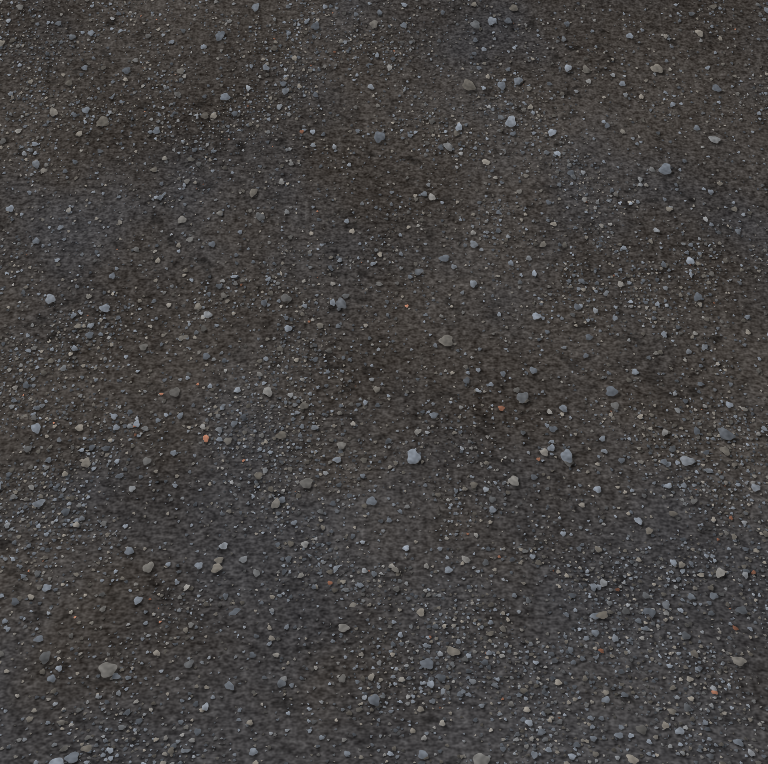
A Shadertoy shader for this texture:

```glsl
#define SOIL_COLOR vec3(0.258, 0.240, 0.226)
#define DAMP_COLOR vec3(0.256, 0.252, 0.258)
#define COOL_TINT vec3(0.95, 1.0, 1.07)
#define WARM_TINT vec3(1.04, 1.0, 0.94)
#define RUST_TINT vec3(1.35, 0.94, 0.76)
#define LIGHT_DIR vec2(-0.5, 0.86)
#define GRIT_FREQ 122.0
#define LAYERS 5
#define PERSPECTIVE 0.7
#define EDGE_PIXELS 0.8
#define GRAIN 0.12

vec3 hash3(vec2 p) {
    vec3 q = fract(p.xyx * vec3(0.1031, 0.1030, 0.0973));
    q += dot(q, q.yxz + 33.33);
    return fract((q.xxy + q.yzz) * q.zyx);
}

vec2 gradient(vec2 cell) {
    float angle = 6.2832 * hash3(cell).x;
    return vec2(cos(angle), sin(angle));
}

float gradientNoise(vec2 p) {
    vec2 i = floor(p), f = fract(p);
    vec2 u = f * f * f * (f * (f * 6.0 - 15.0) + 10.0);
    vec2 e = vec2(1.0, 0.0);
    float low = mix(dot(gradient(i), f), dot(gradient(i + e), f - e), u.x);
    float high = mix(dot(gradient(i + e.yx), f - e.yx),
                     dot(gradient(i + e.xx), f - e.xx), u.x);
    return mix(low, high, u.y);
}

float fbm(vec2 p) {
    float sum = 0.0, amp = 1.0;
    for (int i = 0; i < 4; i++) {
        sum += amp * gradientNoise(p);
        p = mat2(1.6, 1.2, -1.2, 1.6) * p + 7.3;
        amp *= 0.55;
    }
    return sum;
}

// Signed distance to a lumpy, roughly angular pebble
float pebble(vec2 q, float radius, vec3 rnd) {
    float turn = 6.2832 * rnd.x, c = cos(turn), s = sin(turn);
    q = mat2(c, s, -s, c) * q;
    q.y *= 1.0 + 0.5 * rnd.y;
    float a = atan(q.y, q.x);
    float lumps = 0.11 * sin(3.0 * a + 9.0 * rnd.z) + 0.06 * sin(5.0 * a + 20.0 * rnd.y);
    return length(q) - radius * (1.0 + lumps);
}

// Draws one size of stone over the ground colour
vec3 addStones(vec3 color, vec2 ground, float freq, float level, float cluster, float edge) {
    vec2 p = ground * freq, home = floor(p);
    float blur = edge * freq;
    float density = mix(0.46, 0.06, pow(level, 0.7)) * mix(cluster, 1.0, 0.6 * level);
    float mottle = 0.2 * gradientNoise(ground * 150.0) + 0.15 * gradientNoise(ground * 70.0);
    float shadow = 0.0, cover = 0.0;
    vec3 stone = color;
    for (int j = -1; j <= 1; j++)
    for (int i = -1; i <= 1; i++) {
        vec2 cell = home + vec2(i, j);
        vec2 seed = cell + 300.0 + 71.0 * level;
        vec3 place = hash3(seed);
        if (place.z > density) continue;
        vec3 shape = hash3(seed + 113.7);
        vec3 look = hash3(seed + 251.3);
        float radius = mix(0.19 - 0.05 * level, 0.43 - 0.18 * level, look.x * look.x);
        vec2 q = p - cell - mix(vec2(0.2), vec2(0.8), place.xy);
        float bodyDist = pebble(q, radius, shape);
        float shadowDist = pebble(q + LIGHT_DIR * radius * 0.6, radius, shape);
        shadow = max(shadow, 1.0 - smoothstep(-blur - 0.06, blur + 0.06, shadowDist));

        float mask = 1.0 - smoothstep(-blur, blur, bodyDist);
        float tone = mix(0.27 + 0.1 * level, 0.57, pow(look.y, 1.25));
        float facing = clamp(dot(q / radius, LIGHT_DIR), -1.0, 1.0);
        tone *= 0.97 + 0.15 * facing + mottle;
        vec3 tint = mix(WARM_TINT, COOL_TINT, smoothstep(0.1, 0.7, look.z));
        tint = mix(tint, RUST_TINT, step(0.996, shape.z));
        stone = mix(stone, tone * tint, mask);
        cover = max(cover, mask);
    }
    color *= 1.0 - 0.38 * shadow;
    return mix(color, stone, cover);
}

void mainImage(out vec4 fragColor, in vec2 fragCoord) {
    vec2 uv = fragCoord / iResolution.y;

    // Ground plane receding towards the top
    float depth = 1.0 + PERSPECTIVE * uv.y;
    vec2 ground = vec2((uv.x - 0.5) * depth,
                       1.15 * (uv.y + 0.5 * PERSPECTIVE * uv.y * uv.y)) + 3.0;
    float edge = EDGE_PIXELS * depth / iResolution.y;

    // Drifts of stones, denser in the foreground
    float drift = fbm(ground * 5.5 + 83.0) + 0.6 * gradientNoise(ground * 2.1 + 11.0);
    float gathered = smoothstep(-0.15, 0.75, drift + 0.22 - 0.25 * uv.y);
    float cluster = 0.38 + 1.75 * gathered;

    // Soil with damp patches and grain at several sizes
    float damp = smoothstep(-0.4, 0.6, fbm(ground * 2.3 + 19.0) + 0.35 - 0.7 * uv.y);
    vec3 color = mix(SOIL_COLOR, DAMP_COLOR, damp);
    float grain = gradientNoise(ground * vec2(110.0, 160.0))
                + 0.7 * gradientNoise(ground * vec2(210.0, 270.0) + 40.0)
                + 0.6 * gradientNoise(ground * vec2(50.0, 70.0) + 23.0);
    color += GRAIN * grain + 0.045 * fbm(ground * 3.2 + 5.0);

    // Broken dark crumbs between the stones
    float crumbs = smoothstep(0.1, 0.6, fbm(ground * vec2(26.0, 36.0) + 61.0));
    color *= 1.0 - crumbs * (0.12 + 0.22 * smoothstep(-0.1, 0.5, fbm(ground * 6.0 + 47.0)));

    float freq = GRIT_FREQ;
    for (int i = 0; i < LAYERS; i++) {
        float level = float(i) / float(LAYERS - 1);
        color = addStones(color, ground, freq, level, cluster, edge);
        freq *= 0.6;
    }
    fragColor = vec4(clamp(color, 0.0, 1.0), 1.0);
}
```
